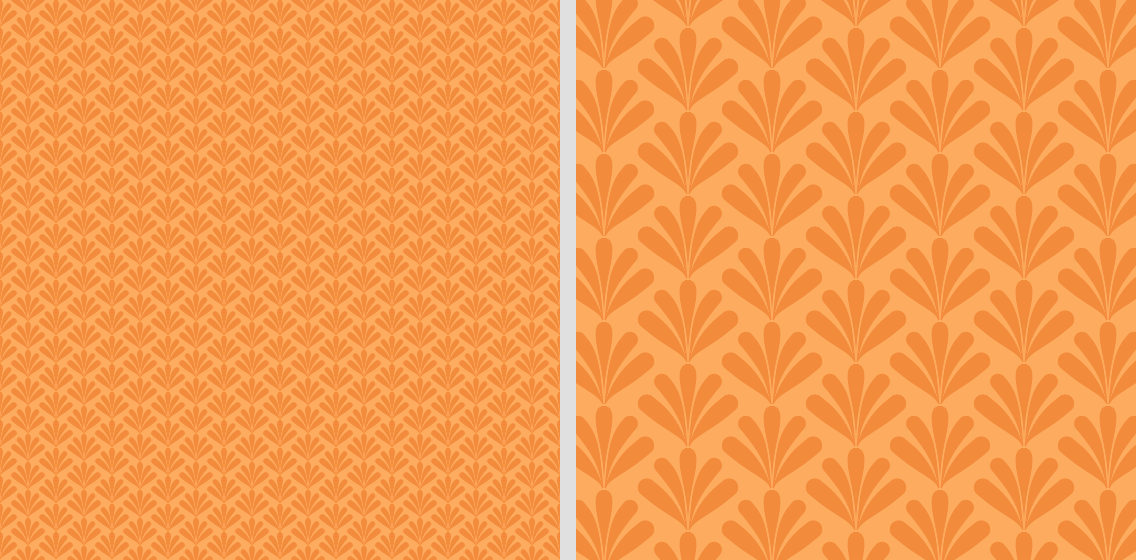
Left: the whole. Right: its middle third, enlarged.
This pattern is drawn by a Shadertoy shader. Its source:

```glsl
// Half-drop lattice of orange plumes on a lighter ground, stacked in garlands.
// Each plume has a tall bulb-tipped stem and two mirrored pairs of leaning
// petals, which are club shapes swept along quadratic curves.

#define COLUMNS 20.0                  // even, so the half-drop wraps
#define ROWS 20.0
#define GROUND vec3(0.994, 0.673, 0.371)
#define PLUME vec3(0.951, 0.546, 0.239)
#define INNER_TIP vec2(0.31, 0.79)
#define INNER_BEND vec2(0.07, 0.53)
#define INNER_RADIUS 0.094
#define OUTER_TIP vec2(0.49, 0.53)
#define OUTER_BEND vec2(0.09, 0.21)
#define OUTER_RADIUS 0.108
#define STEM_HEIGHT 1.0
#define STEPS 14

// Club that swells from a thin foot to a round tip along a curve
float petal(vec2 p, vec2 bend, vec2 tip, float radius) {
    vec2 foot = vec2(0.015, 0.03);
    vec2 a = foot;
    float widthA = 0.008;
    float d = 10.0;
    for (int i = 1; i <= STEPS; i++) {
        float t = float(i) / float(STEPS);
        vec2 b = mix(mix(foot, bend, t), mix(bend, tip, t), t);
        float widthB = mix(0.008, radius, smoothstep(0.0, 0.9, t));
        vec2 ab = b - a;
        float h = clamp(dot(p - a, ab) / dot(ab, ab), 0.0, 1.0);
        d = min(d, length(p - a - ab * h) - mix(widthA, widthB, h));
        a = b;
        widthA = widthB;
    }
    return d;
}

// Slender upright stem that ends in a bulb
float bulbStem(vec2 p) {
    float y = clamp(p.y / STEM_HEIGHT, 0.0, 1.0);
    float halfWidth = 0.36 * pow(y, 2.6) * pow(1.0 - y, 0.45);
    return max(abs(p.x) - halfWidth, max(p.y - STEM_HEIGHT, 0.02 - p.y));
}

// Whole plume, rooted at the origin and one unit tall
float plume(vec2 p) {
    p.x = abs(p.x);
    float d = bulbStem(p);
    d = min(d, petal(p, INNER_BEND, INNER_TIP, INNER_RADIUS));
    return min(d, petal(p, OUTER_BEND, OUTER_TIP, OUTER_RADIUS));
}

void mainImage(out vec4 fragColor, in vec2 fragCoord) {
    vec2 grid = fragCoord / iResolution.xy * vec2(COLUMNS, ROWS);
    float nearest = floor(grid.x + 0.5);

    // Neighbouring columns overlap, alternate ones are raised by half a row
    float d = 10.0;
    for (int i = -1; i <= 1; i++) {
        float column = nearest + float(i);
        float rise = 0.5 * mod(column, 2.0);
        d = min(d, plume(vec2(grid.x - column, fract(grid.y - rise))));
    }

    float soft = 0.55 * max(COLUMNS / iResolution.x, ROWS / iResolution.y);
    float ink = 1.0 - smoothstep(-soft, soft, d);
    fragColor = vec4(mix(GROUND, PLUME, ink), 1.0);
}
```
